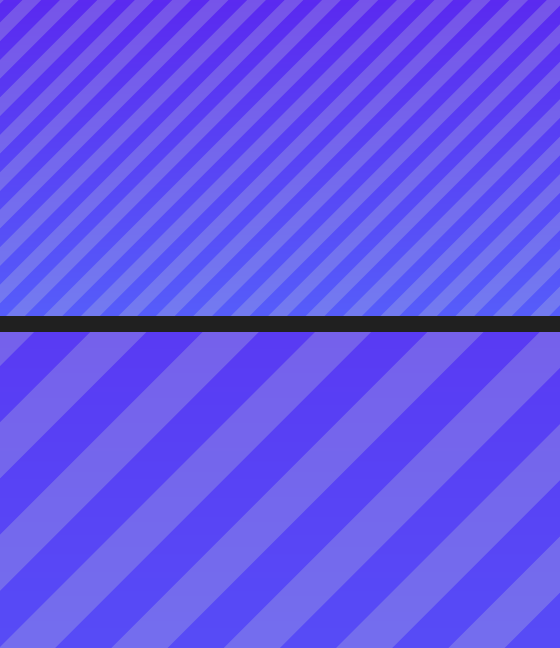
Top: the whole. Bottom: its middle third, enlarged.
This pattern is drawn by a Shadertoy shader. Its source:

```glsl
const float STRIPE_PERIOD = 0.11852;  // horizontal spacing, in canvas heights
const float STRIPE_START = 0.6;       // phase of a pale band's leading edge
const float STRIPE_DUTY = 0.5;        // pale share of each period
const float VEIL_OPACITY = 0.25;
const vec3 VEIL_COLOR = vec3(0.79, 0.83, 0.83);
const vec3 TOP_COLOR = vec3(0.355, 0.163, 0.940);
const vec3 BOTTOM_COLOR = vec3(0.335, 0.363, 0.980);

// Signed distance to the nearest diagonal band, negative inside
float bandDistance(vec2 p) {
    float diagonal = p.x + 1.0 - p.y;
    float phase = fract(diagonal / STRIPE_PERIOD - STRIPE_START - 0.5 * STRIPE_DUTY + 0.5);
    float offset = abs(phase - 0.5) - 0.5 * STRIPE_DUTY;
    return offset * STRIPE_PERIOD * inversesqrt(2.0);
}

void mainImage(out vec4 fragColor, in vec2 fragCoord) {
    vec2 p = fragCoord / iResolution.y;
    float pixel = 1.0 / iResolution.y;

    // Vertical background gradient
    vec3 color = mix(BOTTOM_COLOR, TOP_COLOR, p.y);

    // Translucent diagonal bands
    float band = 1.0 - smoothstep(-0.6 * pixel, 0.6 * pixel, bandDistance(p));
    color = mix(color, VEIL_COLOR, band * VEIL_OPACITY);

    fragColor = vec4(color, 1.0);
}
```
